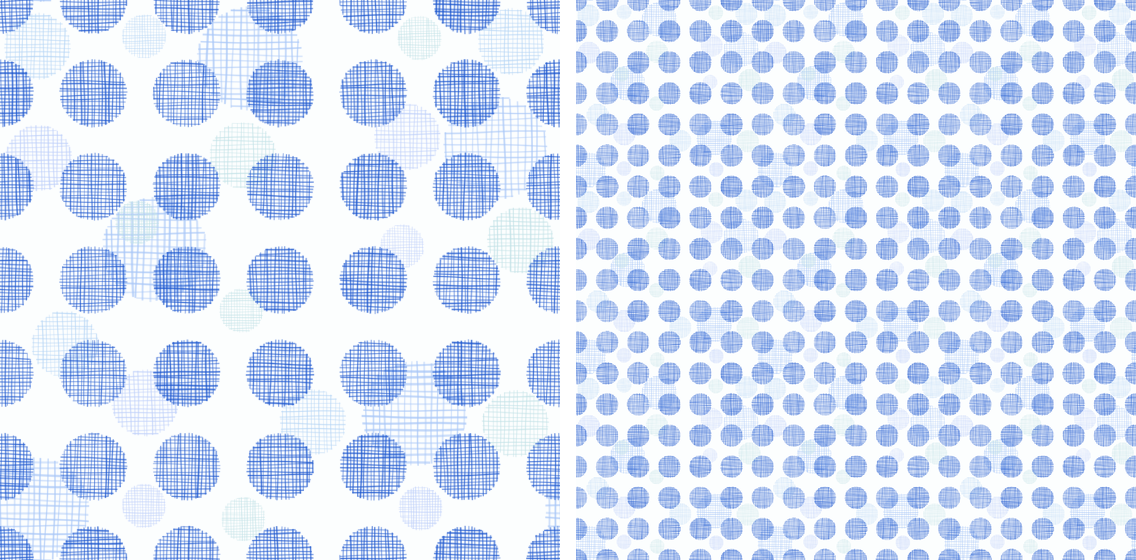
Left: one tile. Right: repeated 3 by 3.
A Shadertoy shader for this pattern:

```glsl
// Rows of blue crosshatched dots over scattered pale crosshatched discs, tiling seamlessly.

const float DOT_COUNT = 6.0;          // dots across and down
const float DOT_RADIUS = 0.060;
const float SCATTER_COUNT = 5.0;      // scatter cells across and down
const float SCATTER_JITTER = 0.7;     // share of a cell a disc may wander in
const float SCATTER_DENSITY = 0.88;   // share of cells that hold a disc
const float GAP_PULL = 0.6;           // how far discs move into the gaps between dots
const float BIG_RADIUS = 0.093;
const float MEDIUM_RADIUS = 0.059;
const float SMALL_RADIUS = 0.039;

const float DOT_THREADS = 9.5;        // threads per radius
const float PALE_THREADS = 8.0;
const float DOT_WIDTH = 0.35;         // thread width as a share of the spacing
const float PALE_WIDTH = 0.25;
const float INK_MIN = 0.42;
const float INK_MAX = 0.80;
const float SPACING_JITTER = 0.32;
const float THREAD_TILT = 0.05;
const float THREAD_BOW = 0.010;
const float DISC_TILT = 0.04;
const float RAGGED_ENDS = 0.035;
const float SOFTNESS = 0.0023;        // smallest edge blur

const vec3 PAPER = vec3(0.99, 0.995, 0.995);
const vec3 DOT_BLUE = vec3(0.11, 0.34, 0.81);
const vec3 PALE_BLUE = vec3(0.66, 0.78, 0.97);
const vec3 PALE_SKY = vec3(0.70, 0.83, 0.96);
const vec3 PALE_LAVENDER = vec3(0.74, 0.81, 0.98);
const vec3 PALE_MINT = vec3(0.75, 0.88, 0.90);

// Integer hash: three values in 0..1
vec3 hash3(ivec3 key) {
    uvec3 v = uvec3(key) * 1664525u + 1013904223u;
    v.x += v.y * v.z; v.y += v.z * v.x; v.z += v.x * v.y;
    v ^= v >> 16u;
    v.x += v.y * v.z; v.y += v.z * v.x; v.z += v.x * v.y;
    return vec3(v >> 8u) / 16777216.0;
}

// Box-filtered coverage of a line at signed distance d
float lineCoverage(float d, float halfWidth, float blur) {
    float overlap = min(d + halfWidth, 0.5 * blur) - max(d - halfWidth, -0.5 * blur);
    return max(overlap, 0.0) / blur;
}

// Hand-drawn parallel threads, each cut off at its own chord of the unit disc
float threads(float across, float along, int seed, float count, float width, float blur) {
    float clear = 1.0;
    float nearest = floor(across * count);
    for (int k = -1; k <= 1; k++) {
        float id = nearest + float(k);
        vec3 shape = hash3(ivec3(int(id), seed, 1));
        vec3 stroke = hash3(ivec3(int(id), seed, 2));
        float center = (id + 0.5 + (shape.x - 0.5) * SPACING_JITTER) / count;
        if (abs(center) > 0.985) continue;

        float chord = sqrt(1.0 - center * center) + (shape.y - 0.5) * RAGGED_ENDS;
        float sway = (stroke.x - 0.5) * THREAD_TILT * along
                   + THREAD_BOW * sin(3.0 * along + 6.2832 * shape.z);
        float halfWidth = 0.5 * width * mix(0.75, 1.3, stroke.z) / count;
        float ends = clamp((chord - abs(along)) / blur + 0.5, 0.0, 1.0);
        float ink = mix(INK_MIN, INK_MAX, stroke.y);
        clear *= 1.0 - ink * ends * lineCoverage(across - center - sway, halfWidth, blur);
    }
    return 1.0 - clear;
}

// Ink of a crosshatched disc centred on the origin
float hatchedDisc(vec2 p, float radius, int seed, float count, float width, float blur) {
    p /= radius;
    blur /= radius;
    if (dot(p, p) > 1.3) return 0.0;
    vec3 h = hash3(ivec3(seed, 7, 3));
    p += (h.x - 0.5) * DISC_TILT * vec2(-p.y, p.x);
    vec2 weight = width * mix(vec2(0.82), vec2(1.2), h.yz);
    float upright = threads(p.x, p.y, 2 * seed, count, weight.x, blur);
    float level = threads(p.y, p.x, 2 * seed + 1, count, weight.y, blur);
    return 1.0 - (1.0 - upright) * (1.0 - level);
}

// Pale discs scattered over a wrapping jittered grid
vec3 paintScatter(vec3 color, vec2 uv, float blur) {
    vec2 grid = floor(uv * SCATTER_COUNT);
    for (int j = -1; j <= 1; j++)
    for (int i = -1; i <= 1; i++) {
        vec2 cell = grid + vec2(i, j);
        ivec2 id = ivec2(mod(cell, SCATTER_COUNT));
        vec3 place = hash3(ivec3(id, 11));
        vec3 kind = hash3(ivec3(id, 12));
        bool big = (id.x + 2 * id.y) % int(SCATTER_COUNT) == 0;
        if (!big && place.z > SCATTER_DENSITY) continue;

        float radius = big ? BIG_RADIUS : kind.x < 0.55 ? MEDIUM_RADIUS : SMALL_RADIUS;
        vec3 tint = big ? PALE_BLUE : kind.y < 0.4 ? PALE_MINT
                  : kind.y < 0.75 ? PALE_LAVENDER : PALE_SKY;
        vec2 center = (cell + 0.5 + (place.xy - 0.5) * SCATTER_JITTER) / SCATTER_COUNT;
        vec2 gap = (floor(center * DOT_COUNT) + 0.5) / DOT_COUNT;
        vec2 p = uv - mix(center, gap, GAP_PULL);
        int seed = 100 + id.x + int(SCATTER_COUNT) * id.y;
        color = mix(color, tint, hatchedDisc(p, radius, seed, PALE_THREADS, PALE_WIDTH, blur));
    }
    return color;
}

// Regular grid of strong blue dots, centred on the tile corners
vec3 paintDots(vec3 color, vec2 uv, float blur) {
    vec2 cell = floor(uv * DOT_COUNT + 0.5);
    ivec2 id = ivec2(mod(cell, DOT_COUNT));
    int seed = 1 + id.x + int(DOT_COUNT) * id.y;
    vec2 p = uv - cell / DOT_COUNT;
    return mix(color, DOT_BLUE, hatchedDisc(p, DOT_RADIUS, seed, DOT_THREADS, DOT_WIDTH, blur));
}

void mainImage(out vec4 fragColor, in vec2 fragCoord) {
    vec2 uv = fragCoord / iResolution.xy;
    float blur = max(1.0 / min(iResolution.x, iResolution.y), SOFTNESS);
    vec3 color = paintScatter(PAPER, uv, blur);
    fragColor = vec4(paintDots(color, uv, blur), 1.0);
}
```
